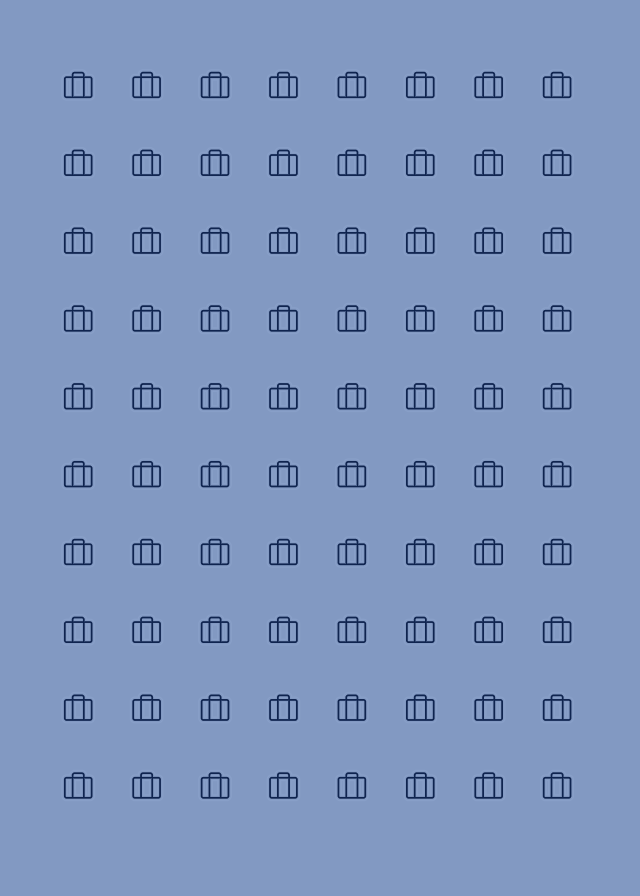
Reproduce this pattern procedurally as a Shadertoy shader.

```glsl
// A sparse grid of small outlined suitcases in navy on flat periwinkle blue.
// Each pixel finds its grid cell, then measures its distance to the outlines
// of two rounded boxes: the case body and the straps that rise into a handle.

// Lengths are in units of 1/768 of the canvas height
const float CANVAS_HEIGHT = 768.0;
const vec2  GRID_COUNT    = vec2(8.0, 10.0);
const vec2  GRID_PITCH    = vec2(58.64, 66.72);
const vec2  GRID_OFFSET   = vec2(-2.0, 9.0);   // grid centre from canvas centre

const vec2  BODY_HALF     = vec2(11.5, 8.6);
const float BODY_RADIUS   = 1.6;
const float STRAP_HALF    = 4.8;
const float HANDLE_RISE   = 3.9;               // handle top above the body top
const float HANDLE_RADIUS = 1.8;
const float LINE_HALF     = 0.76;

const float RIM_DISTANCE  = 2.4;               // faint light edge beside lines
const float RIM_WIDTH     = 0.6;
const float RIM_STRENGTH  = 0.025;

const vec3  GROUND_COLOR  = vec3(0.51, 0.60, 0.76);
const vec3  LINE_COLOR    = vec3(0.06, 0.14, 0.31);

// Signed distance to a box with rounded corners
float roundedBox(vec2 p, vec2 halfSize, float radius) {
    vec2 q = abs(p) - halfSize + radius;
    return length(max(q, 0.0)) + min(max(q.x, q.y), 0.0) - radius;
}

// Distance to the centre lines of one suitcase, origin at its body centre
float suitcaseLines(vec2 p) {
    float body = abs(roundedBox(p, BODY_HALF, BODY_RADIUS));

    // Straps and handle form one tall box, rounded at the top only
    vec2 strapCentre = vec2(0.0, 0.5 * HANDLE_RISE);
    vec2 strapHalf = vec2(STRAP_HALF, BODY_HALF.y + 0.5 * HANDLE_RISE);
    vec2 q = p - strapCentre;
    float radius = q.y > 0.0 ? HANDLE_RADIUS : 0.0;
    float straps = abs(roundedBox(q, strapHalf, radius));

    return min(body, straps);
}

// Position relative to the centre of the nearest cell in the finite grid
vec2 gridLocal(vec2 p) {
    vec2 cell = floor(p / GRID_PITCH + 0.5 * GRID_COUNT);
    cell = clamp(cell, vec2(0.0), GRID_COUNT - 1.0);
    return p - (cell + 0.5 - 0.5 * GRID_COUNT) * GRID_PITCH;
}

void mainImage(out vec4 fragColor, in vec2 fragCoord) {
    float pixel = CANVAS_HEIGHT / iResolution.y;
    vec2 p = (fragCoord - 0.5 * iResolution.xy) * pixel - GRID_OFFSET;

    float d = suitcaseLines(gridLocal(p));
    float ink = clamp((LINE_HALF - d) / pixel + 0.5, 0.0, 1.0);

    // Soft rim first, then the antialiased line over it
    float rimOffset = (d - RIM_DISTANCE) / RIM_WIDTH;
    vec3 color = GROUND_COLOR + RIM_STRENGTH * exp(-rimOffset * rimOffset);
    color = mix(color, LINE_COLOR, ink);

    fragColor = vec4(color, 1.0);
}
```
